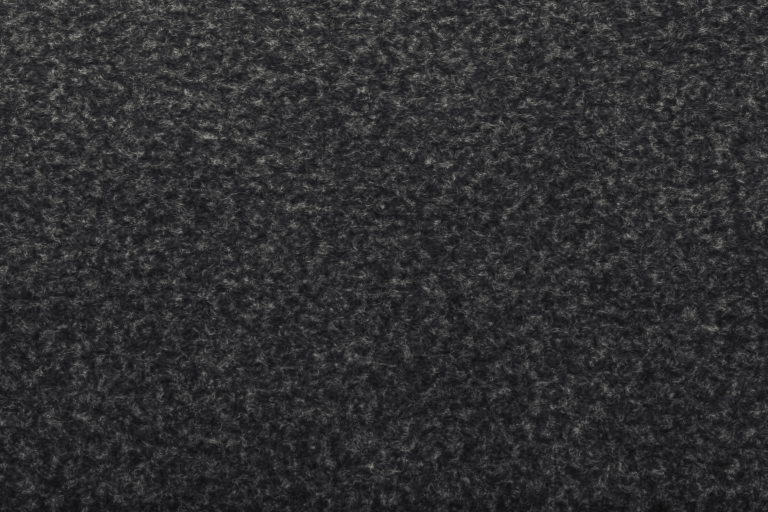
Write a WebGL 2 fragment shader that draws this texture.

```glsl
#version 300 es
precision highp float;
// Charcoal felted cloth: pale curled fibre bundles over a dark, softly lit nap.

#define BASE_TONE 0.128     // grey of the bare nap
#define CURL_SCALE 41.0     // curl cells per canvas height
#define CURL_LAYERS 5
#define CURL_GAIN 1.0       // brightness of the curls
#define CURL_WIDTH 0.19     // bundle width in cells
#define STRAND_FREQ 6.5     // strands across one cell
#define TUFT_GAIN 0.5       // clumps of light and dark wool
#define CREASE_GAIN 0.2     // faint horizontal furrows
#define FUZZ_GAIN 0.62      // finest fibre grain
#define FORESHORTEN 0.2     // flattening towards the top
#define LIGHT_FALL 0.34     // brightness change from bottom to top

const float PI = 3.14159;
const float TAU = 6.28319;

uniform vec2 u_resolution;
out vec4 fragColor;

// Integer hash: three values in 0..1 per cell and seed
vec3 hash3(vec2 cell, float seed) {
  uvec3 v = uvec3(ivec3(cell, seed)) * 1664525u + 1013904223u;
  v.x += v.y * v.z; v.y += v.z * v.x; v.z += v.x * v.y;
  v ^= v >> 16u;
  v.x += v.y * v.z; v.y += v.z * v.x; v.z += v.x * v.y;
  return vec3(v >> 8u) / 16777216.0;
}

float cornerSlope(vec2 cell, vec2 offset) {
  float a = TAU * hash3(cell, 7.0).x;
  return dot(vec2(cos(a), sin(a)), offset);
}

// Gradient noise, centred on zero
float noise(vec2 p) {
  vec2 c = floor(p), f = p - c;
  vec2 w = f * f * f * (f * (f * 6.0 - 15.0) + 10.0);
  vec2 e = vec2(1.0, 0.0);
  float low = mix(cornerSlope(c, f), cornerSlope(c + e, f - e), w.x);
  float high = mix(cornerSlope(c + e.yx, f - e.yx), cornerSlope(c + 1.0, f - 1.0), w.x);
  return mix(low, high, w.y);
}

// One layer of arcs, each split into fine concentric strands
float curls(vec2 p, float seed) {
  vec2 home = floor(p);
  float sum = 0.0;
  for (int j = -1; j <= 1; j++) {
    for (int i = -1; i <= 1; i++) {
      vec2 cell = home + vec2(i, j);
      vec3 place = hash3(cell, seed);
      vec3 style = hash3(cell, seed + 50.0);
      vec2 d = p - cell - place.xy;
      float r = length(d);
      float across = (r - mix(0.2, 0.55, place.z)) / (CURL_WIDTH * mix(0.6, 1.3, style.y));
      float turn = atan(d.y, d.x + 1e-5) - TAU * style.x;
      turn = mod(turn + PI, TAU) - PI;
      float span = mix(0.8, 1.8, style.y);
      float ends = 1.0 - smoothstep(span * 0.4, span, abs(turn));
      float strand = noise(vec2(r * STRAND_FREQ, turn * 1.3) + place.xy * 40.0);
      float body = exp(-across * across) * ends;
      sum += style.z * body * mix(0.15, 1.0, smoothstep(-0.2, 0.4, strand));
    }
  }
  return sum;
}

void main() {
  vec2 uv = gl_FragCoord.xy / u_resolution;
  vec2 canvas = gl_FragCoord.xy / u_resolution.y;
  vec2 p = vec2(canvas.x, canvas.y * (1.0 + FORESHORTEN * canvas.y));

  // Broad light, strongest in the upper left
  float shade = LIGHT_FALL * (uv.y - 0.5);
  shade += 0.1 * (1.0 - smoothstep(0.0, 0.8, distance(uv, vec2(0.1, 1.0))));
  shade -= 0.2 * (1.0 - smoothstep(0.0, 0.05, uv.y));
  shade += 0.14 * noise(p * 5.0 + 3.0);

  // Nap: clumps, furrows and fine grain
  vec2 sway = vec2(noise(p * 25.0), noise(p * 25.0 + 40.0)) * 0.012;
  shade += TUFT_GAIN * noise((p + sway) * vec2(50.0, 58.0));
  shade += CREASE_GAIN * noise((p + sway) * vec2(13.0, 46.0) + 70.0);
  shade += FUZZ_GAIN * noise((p + sway) * vec2(145.0, 160.0) + 11.0);

  // Curled fibres in turned, overlapping layers
  float fibres = 0.0;
  for (int i = 0; i < CURL_LAYERS; i++) {
    float n = float(i);
    float a = 0.35 + n * 1.1;
    mat2 turned = mat2(cos(a), sin(a), -sin(a), cos(a));
    fibres += curls(turned * p * CURL_SCALE * (0.85 + 0.09 * n) + n * 17.3, n + 1.0);
  }
  shade += CURL_GAIN * (1.0 - exp(-1.7 * fibres));

  // Cool shadows, slightly warm highlights
  float tone = min(BASE_TONE * exp(shade), 0.55);
  vec3 tint = mix(vec3(0.985, 0.99, 1.05), vec3(1.005, 1.0, 0.975), smoothstep(0.1, 0.35, tone));
  fragColor = vec4(tone * tint, 1.0);
}
```
